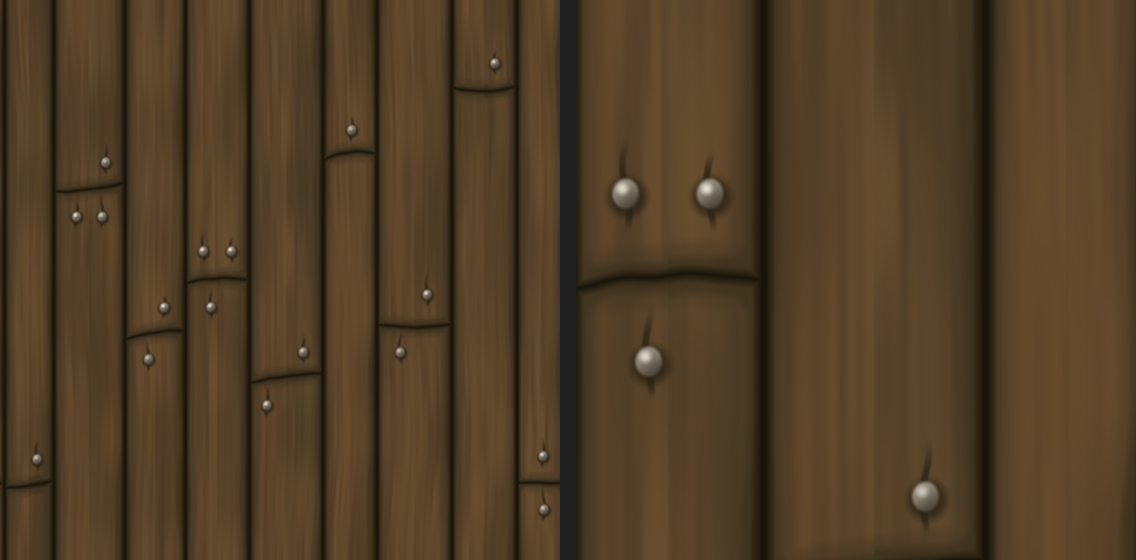
Left: the whole. Right: its middle third, enlarged.
Reproduce this texture procedurally as a WebGL 1 fragment shader.

```glsl
precision highp float;
// Nine worn upright planks, each with one butt joint and a few nails; the tile wraps.
// A plank's layout gives distances to its seams and joint, which drive the shading;
// stretched periodic noise paints the grain, and nails are added in a small loop.

uniform vec2 u_resolution;

const vec3 LIGHT_WOOD = vec3(0.395, 0.295, 0.18);
const vec3 MID_WOOD = vec3(0.325, 0.25, 0.155);
const vec3 EDGE_WOOD = vec3(0.255, 0.205, 0.125);
const vec3 SEAM = vec3(0.16, 0.13, 0.07);
const vec3 GAP = vec3(0.09, 0.075, 0.035);
const vec3 NAIL_DARK = vec3(0.29, 0.26, 0.21);
const vec3 NAIL_GREY = vec3(0.57, 0.54, 0.48);
const vec3 NAIL_SHINE = vec3(0.90, 0.88, 0.82);
const float FIRST_SEAM = 0.008;
const float SEAM_HALF = 0.0045;    // dark groove beside each plank
const float JOINT_HALF = 0.0028;   // thinner groove across a plank
const float BORDER = 0.010;        // shaded rim of a plank
const float CORNER = 0.022;        // rounding of the rim at plank ends
const float NAIL_RADIUS = 0.0095;
const float NAIL_GAP = 0.050;      // nail distance from the joint

// Left seam, joint height, nail position above and below the joint as a share
// of the width; negative is no nail, over one adds a mirrored second nail.
vec4 plank(int i) {
  if (i == 0) return vec4(FIRST_SEAM, 0.134, 0.66, -1.0);
  if (i == 1) return vec4(0.096, 0.664, 0.73, 1.32);
  if (i == 2) return vec4(0.223, 0.404, 0.65, 0.39);
  if (i == 3) return vec4(0.331, 0.500, 1.28, 0.40);
  if (i == 4) return vec4(0.445, 0.326, 0.73, 0.24);
  if (i == 5) return vec4(0.577, 0.724, 0.53, -1.0);
  if (i == 6) return vec4(0.673, 0.418, 0.67, 0.31);
  if (i == 7) return vec4(0.807, 0.841, 0.66, -1.0);
  if (i == 8) return vec4(0.923, 0.137, 0.55, 0.57);
  return vec4(1.0 + FIRST_SEAM, 0.0, -1.0, -1.0);
}

float hash(vec2 p, float seed) {
  return fract(sin(dot(p, vec2(12.99, 78.23)) + seed * 3.71) * 4375.85);
}

// Value noise that repeats over the unit square for whole frequencies.
float noise(vec2 uv, vec2 freq, float seed) {
  vec2 p = uv * freq, i = floor(p), f = p - i;
  f = f * f * (3.0 - 2.0 * f);
  vec2 a = mod(i, freq), b = mod(i + 1.0, freq);
  return mix(mix(hash(a, seed), hash(vec2(b.x, a.y), seed), f.x),
             mix(hash(vec2(a.x, b.y), seed), hash(b, seed), f.x), f.y);
}

float wrapSigned(float y) { return fract(y + 0.5) - 0.5; }

float disc(vec2 q, float radius, float blur) {
  return 1.0 - smoothstep(radius - blur, radius + blur, length(q));
}

// Nail head with a split in the wood and a soft contact shadow.
vec3 addNail(vec3 col, vec2 q, float seed, float px) {
  float reach = mix(0.022, 0.052, hash(vec2(seed, 2.0), 5.0));
  float bend = 0.002 * sin(q.y * 110.0 + seed);
  float split = 1.0 - smoothstep(0.0008, 0.0025 + px, abs(q.x + bend));
  split *= (1.0 - smoothstep(0.012, reach, q.y)) * smoothstep(-0.024, -0.013, q.y);
  col = mix(col, SEAM, 0.75 * split);
  col = mix(col, SEAM, 0.75 * disc(q - vec2(0.001, -0.002), 0.0115, 0.004));
  vec2 h = q * vec2(1.08, 0.96);
  float light = smoothstep(-0.010, 0.006, dot(q, vec2(-0.5, 0.8)));
  vec3 head = mix(NAIL_DARK, NAIL_GREY, light);
  float shine = mix(0.35, 0.95, hash(vec2(seed, 7.0), 1.0));
  head = mix(head, NAIL_SHINE, shine * disc(q - vec2(-0.002, 0.003), 0.003, 0.0025));
  return mix(col, head, disc(h, NAIL_RADIUS - 0.001, 0.001 + px));
}

void main() {
  vec2 uv = gl_FragCoord.xy / u_resolution;
  float px = 1.0 / min(u_resolution.x, u_resolution.y);
  float x = mod(uv.x - FIRST_SEAM, 1.0) + FIRST_SEAM;

  // Find the plank under this point.
  vec4 board = plank(0);
  float right = 1.0, id = 0.0;
  for (int i = 0; i < 9; i++) {
    vec4 b = plank(i);
    if (x >= b.x) { board = b; right = plank(i + 1).x; id = float(i); }
  }
  float width = right - board.x, u = (x - board.x) / width;

  // Tilted, bowed joint and straight seams.
  float tilt = 0.020 * hash(vec2(id, 1.0), 3.0) - 0.003;
  float bow = 0.016 * (hash(vec2(id, 4.0), 8.0) - 0.5);
  float across = tilt * (u - 0.5) + bow * (4.0 * u * (1.0 - u) - 0.5);
  float rough = 0.003 * (noise(uv, vec2(50.0, 9.0), 6.0) - 0.5);
  float jointY = wrapSigned(uv.y - board.y - across - rough);
  float side = min(x - board.x, right - x), joint = abs(jointY);

  // Grain: broad patches, long streaks and fine hairs that lean a little.
  vec2 g = uv + vec2(0.014 * noise(uv, vec2(5.0, 4.0), 2.0), 0.0);
  float patches = noise(g, vec2(14.0, 5.0), id + 10.0);
  float streaks = noise(g, vec2(75.0, 4.0), id + 30.0);
  float hairs = noise(g, vec2(190.0, 9.0), id + 50.0);
  float tone = 0.45 * patches + 0.35 * streaks + 0.2 * hairs;
  tone += 0.22 * (1.0 - 2.0 * abs(u - 0.5)) - 0.06 + 0.08 * (hash(vec2(id), 9.0) - 0.5);
  vec3 col = mix(MID_WOOD, LIGHT_WOOD, smoothstep(0.22, 0.78, tone));
  col *= 0.95 + 0.10 * hairs;
  col += vec3(0.018, -0.004, -0.008) * (noise(g, vec2(40.0, 3.0), 71.0) - 0.5);

  // Uneven shaded rim with rounded ends, then grooves and the deep gap.
  float wander = noise(uv, vec2(18.0, 9.0), 4.0) * mix(0.006, 0.013, step(0.5, u));
  float rim = CORNER - length(max(CORNER - vec2(side, joint), 0.0)) - wander;
  col = mix(col, mix(EDGE_WOOD, col, 0.55), 1.0 - smoothstep(BORDER, BORDER + 0.012, rim));
  col = mix(EDGE_WOOD * (0.94 + 0.12 * streaks), col, smoothstep(0.002, BORDER, rim));
  float groove = min(side - SEAM_HALF, joint - JOINT_HALF) - 0.2 * wander;
  col = mix(SEAM, col, smoothstep(-0.0015 - px, 0.002 + px, groove));
  float gap = min(side - 0.0022, joint - 0.0010);
  col = mix(GAP, col, smoothstep(-0.001 - px, 0.001 + px, gap));

  // Nails on both sides of the joint.
  for (int s = 0; s < 2; s++) {
    float place = s == 0 ? board.z : board.w;
    float seed = id * 2.0 + float(s);
    for (int m = 0; m < 2; m++) {
      if (place < 0.0 || (m == 1 && place < 1.0)) continue;
      float at = m == 0 ? fract(place) : 1.0 - fract(place);
      float rise = NAIL_GAP + 0.016 * (hash(vec2(seed, 3.0), 2.0) - 0.5);
      float nailY = board.y + (s == 0 ? rise : -rise);
      col = addNail(col, vec2((u - at) * width, wrapSigned(uv.y - nailY)), seed + 20.0 * float(m), px);
    }
  }
  gl_FragColor = vec4(col, 1.0);
}
```
